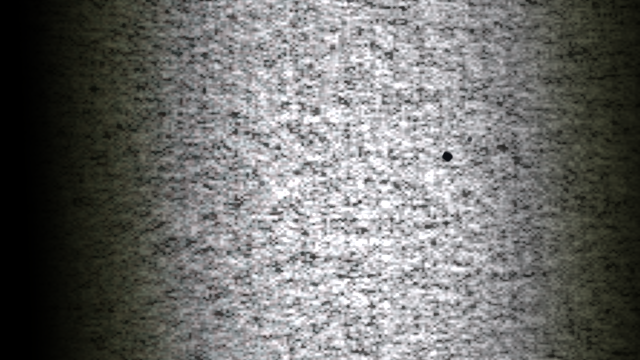
Give the GLSL for this texture, as a Shadertoy shader.

```glsl
// Rough metal surface under a microscope lamp: a broad pale band of light fades
// to olive black at both sides. Stretched value noise makes the grain and the
// fine horizontal scratches; a few soft discs make the dark pits.

float hash(vec2 cell) {
    return fract(sin(dot(cell, vec2(127.1, 311.7))) * 43758.5453);
}

float valueNoise(vec2 p) {
    vec2 cell = floor(p);
    vec2 f = fract(p);
    f = f * f * (3.0 - 2.0 * f);
    float low = mix(hash(cell), hash(cell + vec2(1.0, 0.0)), f.x);
    float high = mix(hash(cell + vec2(0.0, 1.0)), hash(cell + vec2(1.0)), f.x);
    return mix(low, high, f.y);
}

// Noise centred on zero; scale sets cells per canvas height on each axis.
float signedNoise(vec2 p, vec2 scale, float seed) {
    return valueNoise(p * scale + seed) - 0.5;
}

// Lamp brightness over the canvas, with uv from 0 to 1.
float lampLight(vec2 uv) {
    float leftRise = smoothstep(0.03, 0.50, uv.x + 0.03 * (uv.y - 0.5));
    float rightFall = 1.0 - smoothstep(0.60, 1.09, uv.x);
    float lift = 1.0 - 0.35 * pow(abs(uv.y - 0.40), 1.6);
    return 0.79 * leftRise * rightFall * lift;
}

// Sum of fine grain, medium clumps and long scratches.
float surfaceGrain(vec2 p) {
    vec2 wavy = p + vec2(0.0, 0.006 * signedNoise(p, vec2(7.0, 5.0), 3.0));
    float fine = signedNoise(wavy, vec2(125.0, 150.0), 11.0);
    float medium = signedNoise(wavy, vec2(58.0, 95.0), 37.0);
    float clumps = signedNoise(wavy, vec2(26.0, 48.0), 71.0);
    float scratches = signedNoise(wavy, vec2(15.0, 105.0), 53.0);
    return 0.62 * fine + 0.48 * medium + 0.22 * clumps + 0.34 * scratches;
}

// Coverage of a dark pit with a slightly ragged rim.
float pit(vec2 p, vec2 centre, float radius) {
    float ragged = 0.3 * radius * signedNoise(p, vec2(110.0), 19.0);
    float d = length(p - centre) - radius + ragged;
    return 1.0 - smoothstep(-0.003, 0.004, d);
}

void mainImage(out vec4 fragColor, in vec2 fragCoord) {
    vec2 uv = fragCoord / iResolution.xy;
    vec2 p = fragCoord / iResolution.y;
    float aspect = iResolution.x / iResolution.y;

    // Lit, grainy surface
    float light = lampLight(uv);
    float grain = surfaceGrain(p);
    float darkFlecks = smoothstep(0.20, 0.42, -grain);
    float value = light * (1.0 + 0.95 * grain) - 0.16 * light * darkFlecks;

    // Olive in the shade, faint lilac in the light
    vec3 shadeTint = vec3(1.0, 1.03, 0.74);
    vec3 lightTint = vec3(0.995, 0.99, 1.025);
    vec3 color = value * mix(shadeTint, lightTint, smoothstep(0.04, 0.48, light));
    color += vec3(0.012, 0.014, 0.004) * smoothstep(0.03, 0.12, uv.x);

    // Coloured glints, mostly teal and strongest on the left
    float glint = signedNoise(p, vec2(75.0, 110.0), 91.0);
    float glintFade = 1.0 - 0.7 * smoothstep(0.25, 0.65, uv.x);
    color += vec3(-0.12, 0.03, 0.04) * glint * light * glintFade;

    // Dark pits
    float pits = pit(p, vec2(0.699 * aspect, 0.565), 0.013);
    pits = max(pits, 0.75 * pit(p, vec2(0.734 * aspect, 0.613), 0.006));
    pits = max(pits, 0.55 * pit(p, vec2(0.547 * aspect, 1.003), 0.011));
    pits = max(pits, 0.45 * pit(p, vec2(0.410 * aspect, 0.490), 0.007));
    color = mix(color, vec3(0.05, 0.06, 0.08), pits);

    fragColor = vec4(clamp(color, 0.0, 1.0), 1.0);
}
```
